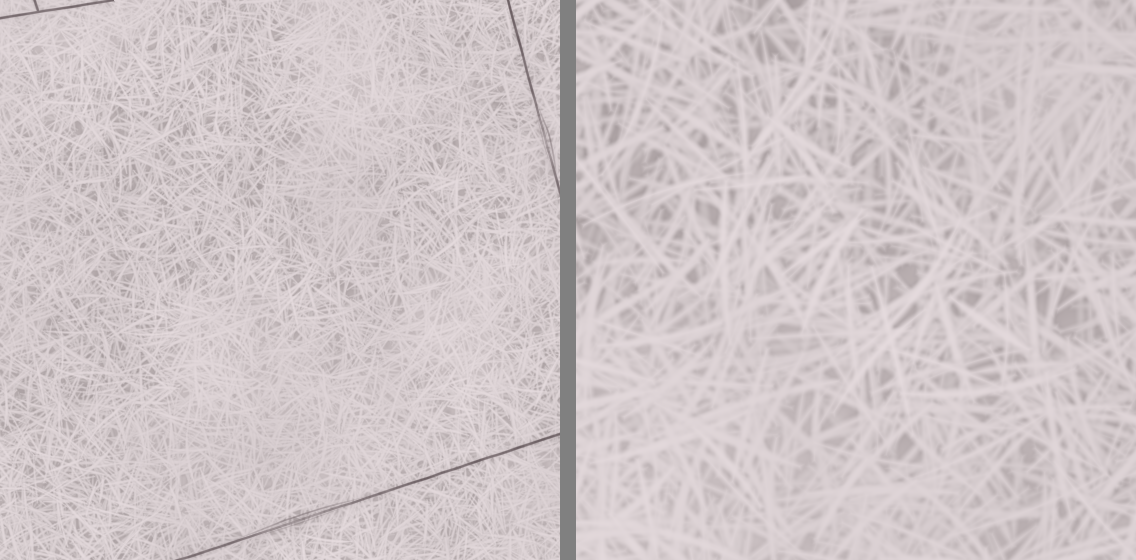
Left, the full canvas; right, a detail of the centre.
This texture is drawn by a three.js fragment shader. Its source:

```glsl
// Pale wood-wool acoustic panels: layered tangled fibres crossed by thin dark slanted seams.
varying vec2 vUv;

#define LAYERS 8
#define FIBRES_PER_CELL 3
#define CELLS 16.0
#define FIBRE_HALF_WIDTH 0.0021
#define EDGE_SOFTNESS 0.0023
#define SEAM_HALF_WIDTH 0.0023
#define GAP_COLOUR vec3(0.695, 0.655, 0.661)
#define DEEP_FIBRE vec3(0.780, 0.744, 0.749)
#define TOP_FIBRE vec3(0.888, 0.848, 0.858)
#define BINDER_COLOUR vec3(0.864, 0.824, 0.834)
#define SEAM_COLOUR vec3(0.390, 0.340, 0.355)

vec4 hash4(vec2 p) {
  vec4 q = fract(p.xyxy * vec4(0.1031, 0.1030, 0.0973, 0.1099));
  q += dot(q, q.wzxy + 33.33);
  return fract((q.xxyz + q.yzzw) * q.zywx);
}

float noise(vec2 p) {
  vec2 i = floor(p);
  vec2 f = fract(p);
  f = f * f * (3.0 - 2.0 * f);
  float low = mix(hash4(i).x, hash4(i + vec2(1.0, 0.0)).x, f.x);
  float high = mix(hash4(i + vec2(0.0, 1.0)).x, hash4(i + vec2(1.0, 1.0)).x, f.x);
  return mix(low, high, f.y);
}

float cloud(vec2 p) {
  return 0.6 * noise(p) + 0.28 * noise(p * 2.1 + 7.3) + 0.12 * noise(p * 4.3 + 19.1);
}

vec2 rotate(vec2 p, float angle) {
  float c = cos(angle);
  float s = sin(angle);
  return vec2(c * p.x + s * p.y, c * p.y - s * p.x);
}

// Lays one sheet of slightly bent fibres over the colour beneath.
vec3 layFibres(vec3 colour, vec2 uv, float depth, float layer) {
  float scale = CELLS * mix(1.35, 1.0, depth);
  vec2 p = rotate(uv, layer * 1.37 + 0.4) * scale + layer * 31.7 + 60.0;
  vec2 cell = floor(p);
  for (int j = -1; j <= 1; j++) {
    for (int i = -1; i <= 1; i++) {
      vec2 id = cell + vec2(float(i), float(j));
      for (int n = 0; n < FIBRES_PER_CELL; n++) {
        vec2 seed = id + float(n) * vec2(57.3, 113.9) + layer * 17.0;
        vec4 h = hash4(seed);
        vec4 g = hash4(seed + 211.7);
        vec2 q = rotate(p - id - h.xy, h.z * 3.14159);
        q.y -= (h.w - 0.5) * 0.32 * q.x * q.x;
        float reach = mix(0.4, 0.86, g.y);
        // Fibres thin out towards their tips
        float taper = 1.0 - 0.6 * smoothstep(0.5, 1.0, abs(q.x) / reach);
        float halfWidth = FIBRE_HALF_WIDTH * mix(0.6, 1.25, g.x) * taper;
        float d = max(abs(q.y) / scale - halfWidth, (abs(q.x) - reach) / scale);
        float shadow = 1.0 - smoothstep(0.0, 0.004, d);
        float cover = 1.0 - smoothstep(-EDGE_SOFTNESS, EDGE_SOFTNESS, d);
        vec3 shade = mix(DEEP_FIBRE, TOP_FIBRE, sqrt(depth)) + (g.z - 0.5) * 0.025;
        colour = mix(colour * (1.0 - 0.02 * shadow), shade, cover * 0.9);
      }
    }
  }
  return colour;
}

float stroke(float d, float halfWidth) {
  return 1.0 - smoothstep(halfWidth - 0.0016, halfWidth + 0.0016, abs(d));
}

// Joint from a to b; around splayAt it fades and splits into finer lines.
float seam(vec2 p, vec2 a, vec2 b, float splayAt) {
  vec2 span = b - a;
  float t = dot(p - a, span) / dot(span, span);
  float d = dot(p - a, vec2(-span.y, span.x)) / length(span);
  d += (noise(p * 38.0) - 0.5) * 0.0012;
  float splay = exp(-pow((t - splayAt) * 6.0, 2.0));
  float wear = mix(0.75, 1.0, noise(p * 55.0 + 4.0));
  float ink = stroke(d, SEAM_HALF_WIDTH) * wear * (1.0 - 0.45 * splay);
  float strands = stroke(d - 0.008 * splay, 0.0016) + 0.6 * stroke(d + 0.005 * splay, 0.0014);
  ink = max(ink, strands * splay * 0.5);
  float halo = 0.16 * exp(-abs(d) / 0.004) + 0.14 * splay * exp(-abs(d) / 0.009);
  float inside = step(-0.02, t) * step(t, 1.02);
  return max(ink, halo) * inside;
}

void main() {
  // Tangled fibres, from the deepest sheet to the surface
  vec3 colour = GAP_COLOUR + (noise(vUv * 110.0) - 0.5) * 0.08;
  for (int k = 0; k < LAYERS; k++) {
    float layer = float(k);
    colour = layFibres(colour, vUv, layer / float(LAYERS - 1), layer);
  }

  // Pale binder filling some patches, and broad mottling
  float binder = smoothstep(0.42, 0.75, cloud(vUv * 5.0 + 3.0));
  colour = mix(colour, BINDER_COLOUR, 0.08 + 0.42 * binder);
  colour += (cloud(vUv * 6.0 + 41.0) - 0.5) * 0.055;

  // Panel joints
  float joint = seam(vUv, vec2(0.320, 0.000), vec2(1.000, 0.225), 0.32);
  joint = max(joint, seam(vUv, vec2(0.907, 1.000), vec2(1.000, 0.655), 0.72));
  joint = max(joint, seam(vUv, vec2(0.000, 0.967), vec2(0.200, 1.000), -2.0));
  joint = max(joint, seam(vUv, vec2(0.062, 1.000), vec2(0.068, 0.979), -2.0));
  colour = mix(colour, SEAM_COLOUR, clamp(joint, 0.0, 1.0) * 0.95);

  gl_FragColor = vec4(colour, 1.0);
}
```
